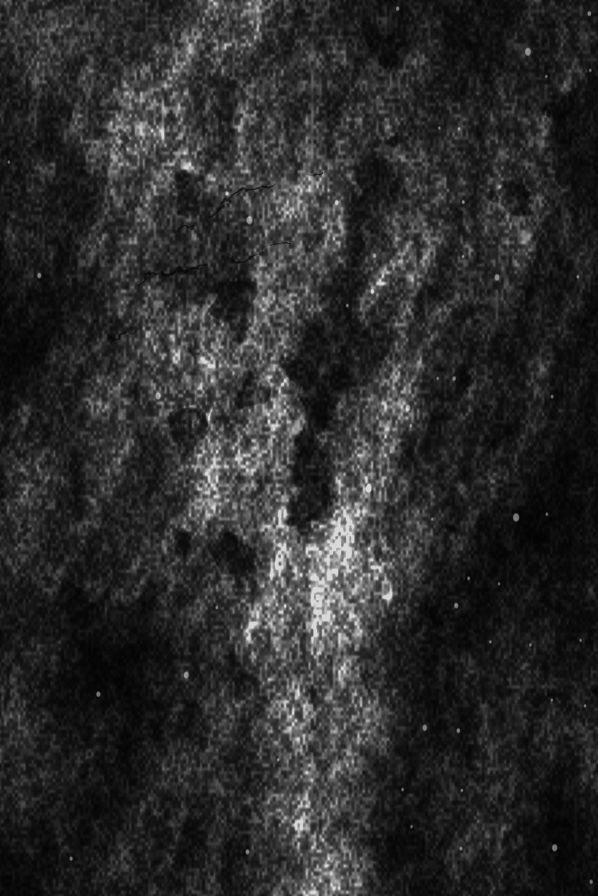
Give the GLSL for this texture, as a Shadertoy shader.

```glsl
const float EXPOSURE = 0.128;     // median brightness
const float CONTRAST = 0.70;      // spread of the log-brightness
const float BAND_GAIN = 1.9;      // pale mass down the middle
const float PATCH_GAIN = 4.2;     // broad tall stains
const float STREAK_GAIN = 2.6;    // narrower vertical streaks
const float MOTTLE_GAIN = 1.0;
const float GRAIN_GAIN = 1.9;
const float SPOT_DEPTH = 1.2;
const float RIFT_DEPTH = 1.9;
const float SPECK_LIGHT = 0.42;
const vec2 PATCH_SCALE = vec2(11.0, 5.0);
const vec2 STREAK_SCALE = vec2(48.0, 15.0);
const vec2 MOTTLE_SCALE = vec2(120.0, 75.0);
const vec2 GRAIN_SCALE = vec2(330.0, 240.0);
const vec2 SPOT_GRID = vec2(17.0, 11.0);
const float SPECK_GRID = 30.0;

float hash(vec2 p) {
    vec3 q = fract(p.xyx * 0.1031);
    q += dot(q, q.yzx + 33.33);
    return fract((q.x + q.y) * q.z);
}

vec2 hash2(vec2 p) {
    return vec2(hash(p), hash(p + 71.7));
}

float noise(vec2 p) {
    vec2 i = floor(p), f = fract(p);
    f = f * f * (3.0 - 2.0 * f);
    return mix(mix(hash(i), hash(i + vec2(1, 0)), f.x),
               mix(hash(i + vec2(0, 1)), hash(i + vec2(1, 1)), f.x), f.y);
}

// Fractal noise centred on zero
float fbm(vec2 p) {
    float sum = 0.0, amp = 0.5;
    for (int i = 0; i < 5; i++) {
        sum += amp * (noise(p) - 0.5);
        p = mat2(1.9, 0.3, -0.3, 1.9) * p + 17.3;
        amp *= 0.55;
    }
    return sum;
}

float segment(vec2 p, vec2 a, vec2 b) {
    vec2 d = b - a;
    return length(p - a - d * clamp(dot(p - a, d) / dot(d, d), 0.0, 1.0));
}

float glow(vec2 p, vec2 centre, vec2 radius) {
    vec2 d = (p - centre) / radius;
    return exp(-dot(d, d));
}

// Large light and dark masses
float masses(vec2 p) {
    float centre = 0.28 + 0.09 * smoothstep(0.75, 0.2, p.y);
    float width = mix(0.09, 0.21, smoothstep(0.0, 0.75, p.y));
    float band = glow(p, vec2(centre, p.y), vec2(width, 1.0));
    float m = BAND_GAIN * (band - 0.41);
    m += 0.8 * glow(p, vec2(0.20, 0.65), vec2(0.07, 0.05));
    m += 0.8 * glow(p, vec2(0.23, 0.54), vec2(0.09, 0.10));
    m += 0.5 * glow(p, vec2(0.09, 0.90), vec2(0.05, 0.12));
    m += 0.5 * glow(p, vec2(0.58, 0.85), vec2(0.09, 0.14));
    m -= 1.3 * glow(p, vec2(0.18, 0.33), vec2(0.10, 0.12));
    m -= 0.7 * glow(p, vec2(0.54, 0.42), vec2(0.08, 0.14));
    return m - 0.6 * glow(p, vec2(0.66, 0.04), vec2(0.14, 0.22));
}

// Ragged dark cleft that leans right as it climbs
float rift(vec2 p) {
    float low = segment(p, vec2(0.340, 0.41), vec2(0.352, 0.58));
    float high = segment(p, vec2(0.352, 0.58), vec2(0.43, 0.80));
    return max(1.0 - smoothstep(0.006, 0.022, low),
               0.8 - 0.8 * smoothstep(0.004, 0.038, high));
}

// Scattered tall oval blotches
float spots(vec2 p) {
    float cover = 0.0;
    vec2 cell = floor(p * SPOT_GRID);
    for (int k = 0; k < 9; k++) {
        vec2 id = cell + vec2(k % 3 - 1, k / 3 - 1);
        vec2 r = hash2(id + 5.0);
        vec2 d = p - (id + 0.2 + 0.6 * hash2(id + 31.0)) / SPOT_GRID;
        float radius = mix(0.004, 0.019, r.y * r.y);
        float dist = length(d * vec2(1.0, 0.65)) - radius;
        cover = max(cover, step(r.x, 0.26) * (1.0 - smoothstep(-0.003, 0.003, dist)));
    }
    return cover;
}

// Tiny pale flecks, denser to the right
float specks(vec2 p) {
    vec2 id = floor(p * SPECK_GRID);
    vec2 d = p - (id + 0.2 + 0.6 * hash2(id + 9.0)) / SPECK_GRID;
    float size = mix(0.0012, 0.0034, pow(hash(id + 53.0), 3.0));
    float present = step(hash(id + 88.0), 0.05 + 0.13 * smoothstep(0.3, 0.65, p.x));
    float dist = length(d * vec2(1.0, 0.75)) - size;
    return present * (1.0 - smoothstep(-0.001, 0.001, dist));
}

// Thin dark lines and pale curved scrapes
float scratches(vec2 p) {
    float marks = 0.0;
    for (int i = 0; i < 3; i++) {
        float n = float(i);
        vec2 start = vec2(0.20 - 0.04 * n, 0.75 - 0.06 * n);
        float line = segment(p, start, start + vec2(0.16, 0.06 - 0.02 * n));
        marks -= 1.3 - 1.3 * smoothstep(0.0005, 0.0025, line);
        float arc = abs(length((p - vec2(0.33, 0.46)) * vec2(1.0, 0.75)) - 0.11 - 0.014 * n);
        marks += (0.8 - 0.8 * smoothstep(0.0, 0.004, arc)) * glow(p, vec2(0.22, 0.52), vec2(0.06, 0.07));
    }
    return marks * smoothstep(0.25, 0.55, noise(p * 45.0));
}

void mainImage(out vec4 fragColor, in vec2 fragCoord) {
    vec2 p = fragCoord / iResolution.y;
    vec2 warp = vec2(fbm(p * 7.0), fbm(p * 7.0 + 40.0));
    vec2 ragged = p + 0.05 * vec2(fbm(p * 32.0), fbm(p * 32.0 + 90.0));
    vec2 leaning = p + 0.10 * warp - vec2(0.18 * p.y, 0.0);

    // Layers add up in log-brightness
    float tone = masses(p + 0.16 * warp);
    tone += PATCH_GAIN * fbm(leaning * PATCH_SCALE);
    tone += STREAK_GAIN * fbm(leaning * STREAK_SCALE + 13.0);
    tone += MOTTLE_GAIN * (noise(p * MOTTLE_SCALE) - 0.5);
    tone += GRAIN_GAIN * (noise(p * GRAIN_SCALE) - 0.5);
    tone += scratches(ragged);
    tone -= RIFT_DEPTH * rift(ragged) + SPOT_DEPTH * spots(ragged);

    float light = EXPOSURE * exp(CONTRAST * tone);
    light += SPECK_LIGHT * specks(p);
    fragColor = vec4(vec3(min(light, 0.85)), 1.0);
}
```
